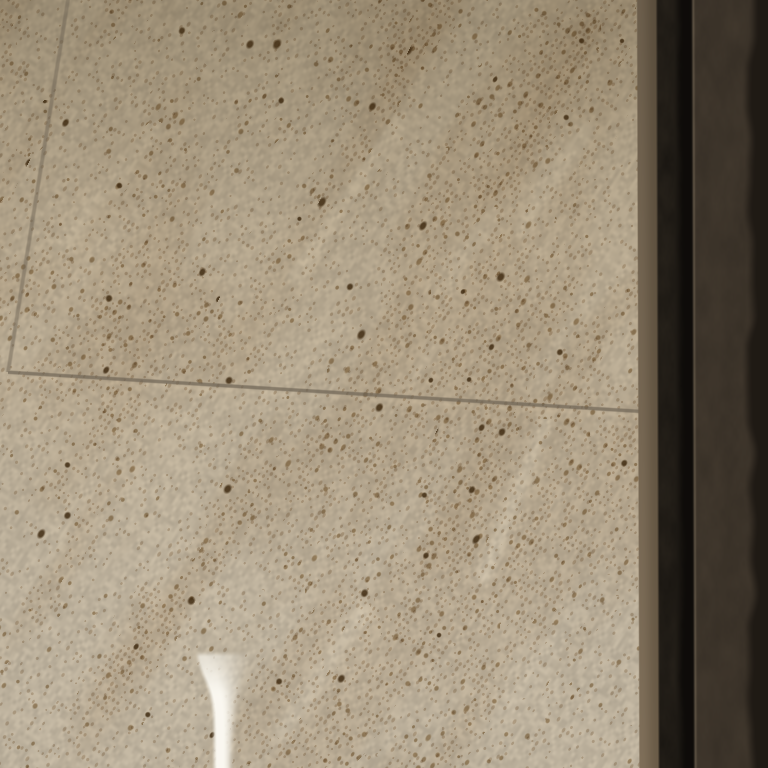
A WebGL 1 fragment shader for this texture:

```glsl
precision highp float;
// Speckled beige stone tiles with slanted veins, thin grout joints and a glossy
// reflection, bordered on the right by a metal trim and a dark panel.
// Veins are stretched noise plus soft segments; grains are jittered cell dots.
uniform vec2 u_resolution;

float hash(vec2 p) {
  return fract(sin(dot(p, vec2(127.1, 311.7))) * 43758.5453);
}

float noise(vec2 p) {
  vec2 i = floor(p), f = fract(p);
  f = f * f * (3.0 - 2.0 * f);
  return mix(mix(hash(i), hash(i + vec2(1.0, 0.0)), f.x),
             mix(hash(i + vec2(0.0, 1.0)), hash(i + vec2(1.0, 1.0)), f.x), f.y);
}

float fbm(vec2 p) {
  float sum = 0.0, amp = 0.5;
  for (int i = 0; i < 4; i++) {
    sum += amp * noise(p);
    p = p * 2.03 + 17.3;
    amp *= 0.5;
  }
  return sum / 0.94;
}

// Soft line segment from a to b
float streak(vec2 p, vec2 a, vec2 b, float width) {
  vec2 d = b - a;
  float t = clamp(dot(p - a, d) / dot(d, d), 0.0, 1.0);
  float r = length(p - a - d * t) / width;
  return exp(-r * r);
}

// One jittered dot per cell, kept with the given chance
float grains(vec2 p, float chance, float radius) {
  vec2 cell = floor(p);
  vec2 jitter = vec2(hash(cell + 3.1), hash(cell + 8.7)) - 0.5;
  vec2 d = fract(p) - 0.5 - jitter * (0.9 - 2.0 * radius);
  d.y *= 0.7 + 0.5 * hash(cell + 21.4);
  float size = radius * (0.55 + 0.45 * hash(cell + 5.9));
  float dot_ = 1.0 - smoothstep(size * 0.45, size * 1.15, length(d));
  return dot_ * step(hash(cell + 13.3), chance);
}

vec3 stone(vec2 p) {
  // Coordinates across and along the veins
  vec2 q = vec2(0.84 * p.x - 0.54 * p.y, 0.54 * p.x + 0.84 * p.y);
  float bands = fbm(q * vec2(15.0, 3.6) + 4.0);

  // Brown, grain-rich bands
  float rich = smoothstep(0.36, 0.70, bands) * 0.65;
  rich += 0.45 * streak(p, vec2(0.07, 0.36), vec2(0.26, 0.62), 0.030);
  rich += 0.40 * streak(p, vec2(0.30, 0.52), vec2(0.56, 0.96), 0.032);
  rich += 0.35 * streak(p, vec2(0.04, 0.62), vec2(0.24, 0.88), 0.030);
  rich += 0.35 * streak(p, vec2(0.57, 0.28), vec2(0.68, 0.47), 0.025);
  rich += 0.35 * streak(p, vec2(0.63, 0.75), vec2(0.76, 0.95), 0.030);
  rich += 0.35 * streak(p, vec2(0.14, 0.08), vec2(0.21, 0.20), 0.035);

  // Pale, nearly clean veins
  float pale = streak(p, vec2(0.385, 0.64), vec2(0.52, 0.84), 0.009);
  pale += 0.8 * streak(p, vec2(0.63, 0.25), vec2(0.71, 0.45), 0.011);
  pale += 0.6 * streak(p, vec2(0.35, 0.48), vec2(0.44, 0.58), 0.012);
  pale += 0.5 * streak(p, vec2(0.08, 0.68), vec2(0.20, 0.83), 0.014);
  pale += 0.6 * streak(p, vec2(0.37, 0.05), vec2(0.47, 0.20), 0.015);
  pale += 0.5 * streak(p, vec2(0.68, 0.70), vec2(0.76, 0.83), 0.012);
  rich = clamp(rich - 0.8 * pale, 0.0, 1.0);

  // Light falls off towards the top
  vec3 col = mix(vec3(0.745, 0.700, 0.620), vec3(0.715, 0.660, 0.565), smoothstep(0.1, 0.7, p.y));
  col = mix(col, vec3(0.615, 0.560, 0.462), smoothstep(0.6, 1.05, p.y));
  col *= 1.0 - 0.08 * rich * vec3(0.7, 1.0, 1.4) + 0.045 * pale;
  col *= 0.97 + 0.06 * fbm(p * 9.0);

  // Grains from fine to coarse
  col *= 0.94 + 0.12 * noise(q * vec2(230.0, 170.0));
  float fine = grains(q * vec2(150.0, 120.0), 0.22 + 0.5 * rich, 0.40);
  float medium = grains(q * vec2(84.0, 70.0) + 31.0, 0.04 + 0.28 * rich, 0.32);
  float coarse = grains(q * vec2(27.0, 23.0) + 57.0, 0.04 + 0.16 * rich, 0.15);
  col *= 1.0 - fine * vec3(0.13, 0.17, 0.22);
  col *= 1.0 - medium * vec3(0.24, 0.31, 0.42);
  return mix(col, vec3(0.25, 0.17, 0.07), coarse * 0.85);
}

void main() {
  vec2 p = gl_FragCoord.xy / u_resolution;
  float px = 1.0 / u_resolution.x;
  vec3 col = stone(p);

  // Grout joints, each with a faint lit edge
  float across = p.y - (0.516 - 0.062 * p.x);
  float slant = p.x - (0.0885 - 0.161 * (1.0 - p.y));
  float joint = (1.0 - smoothstep(0.001, 0.0035, abs(across))) * step(0.0, slant);
  float upright = (1.0 - smoothstep(0.001, 0.004, abs(slant))) * step(0.0, across);
  col = mix(col, vec3(0.43, 0.39, 0.33), max(joint * 0.70, upright * 0.50));
  col *= 1.0 + 0.04 * exp(-pow((across + 0.006) / 0.003, 2.0)) * step(0.0, slant);

  // Glossy reflection: crisp left edge, fading right edge
  float drop = 0.151 - p.y;
  float left = 0.278 - 0.022 * exp(-pow(max(drop, 0.0) / 0.045, 2.0));
  float right = 0.300 + 0.028 * exp(-max(drop, 0.0) / 0.06);
  float gloss = smoothstep(left - 0.003, left + 0.005, p.x);
  gloss *= 1.0 - smoothstep(left + 0.012, right + 0.006, p.x) * 0.9;
  gloss *= 1.0 - smoothstep(right - 0.006, right + 0.008, p.x);
  gloss *= smoothstep(-0.002, 0.007, drop) * (0.65 + 0.35 * smoothstep(0.0, 0.06, drop));
  col = mix(col, vec3(0.98, 0.97, 0.94), gloss);

  // Metal trim, dark recess, bright lip and brown panel
  float x = p.x - 0.003 * (1.0 - p.y);
  float mottled = fbm(p * vec2(60.0, 28.0));
  vec3 trim = mix(vec3(0.47, 0.41, 0.33), vec3(0.40, 0.345, 0.27), smoothstep(0.832, 0.853, x));
  trim *= 1.05 - 0.16 * p.y;
  vec3 recess = vec3(0.125, 0.108, 0.085) * (0.75 + 0.5 * mottled);
  recess = mix(recess, vec3(0.055, 0.045, 0.035), smoothstep(0.880, 0.894, x + 0.008 * mottled));
  vec3 panel = vec3(0.235, 0.202, 0.163) * (0.90 + 0.2 * mottled);
  float wavy = x + 0.012 * (noise(vec2(2.0, p.y * 22.0)) - 0.5);
  panel = mix(panel, vec3(0.120, 0.100, 0.078), smoothstep(0.968, 0.984, wavy));
  col = mix(col, trim, smoothstep(0.8295 - px, 0.8295 + px, x));
  col = mix(col, recess, smoothstep(0.853, 0.857, x));
  col = mix(col, panel, smoothstep(0.899, 0.904, x));
  col += vec3(0.13, 0.12, 0.10) * exp(-pow((x - 0.9025) / 0.0018, 2.0));
  gl_FragColor = vec4(col, 1.0);
}
```
